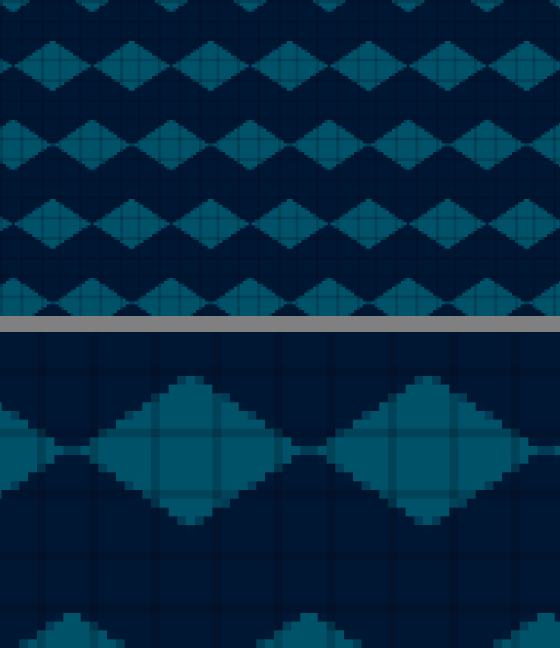
Top: the whole. Bottom: its middle third, enlarged.
Give the GLSL for this pattern, as a Shadertoy shader.

```glsl
#define ROWS 4.0            // diamond rows in the canvas height
#define BLOCKS 27.0         // square blocks per diamond repeat
#define THREADS 4.0         // grid threads per diamond repeat
#define THREAD_ALPHA 0.18
#define SAMPLES 3
#define NAVY vec3(0.0, 0.092, 0.204)
#define TEAL vec3(0.0, 0.322, 0.412)
#define THREAD vec3(0.03, 0.0, 0.05)

const vec2 DIAMOND_CENTRE = vec2(4.5);
const vec2 DIAMOND_RADIUS = vec2(13.5, 9.0);
const vec2 THREAD_OFFSET = vec2(0.6, -0.4);

// Coverage of staggered diamonds, in block units
float diamonds(vec2 p) {
    p -= DIAMOND_CENTRE;
    float row = floor(p.y / BLOCKS + 0.5);
    p.x -= mod(row, 2.0) * 0.5 * BLOCKS;
    vec2 q = abs(p - BLOCKS * floor(p / BLOCKS + 0.5)) / DIAMOND_RADIUS;
    return 1.0 - smoothstep(0.93, 1.01, q.x + q.y);
}

// One-block threads, vertical in x and horizontal in y
vec2 threads(vec2 p) {
    float pitch = BLOCKS / THREADS;
    vec2 q = (p - THREAD_OFFSET) / pitch;
    vec2 dist = abs(q - floor(q + 0.5)) * pitch;
    return 1.0 - step(vec2(0.5), dist);
}

vec3 fabric(vec2 p) {
    vec2 block = floor(p) + 0.5;
    vec3 color = mix(NAVY, TEAL, diamonds(block));
    vec2 line = threads(block) * THREAD_ALPHA;
    color = mix(color, THREAD, line.x);
    return mix(color, THREAD, line.y);
}

void mainImage(out vec4 fragColor, in vec2 fragCoord) {
    float scale = ROWS * BLOCKS / iResolution.y;
    vec3 sum = vec3(0.0);

    // Average subsamples to smooth the block edges
    for (int j = 0; j < SAMPLES; j++) {
        for (int i = 0; i < SAMPLES; i++) {
            vec2 jitter = (vec2(i, j) + 0.5) / float(SAMPLES) - 0.5;
            sum += fabric((fragCoord + jitter) * scale);
        }
    }
    fragColor = vec4(sum / float(SAMPLES * SAMPLES), 1.0);
}
```
